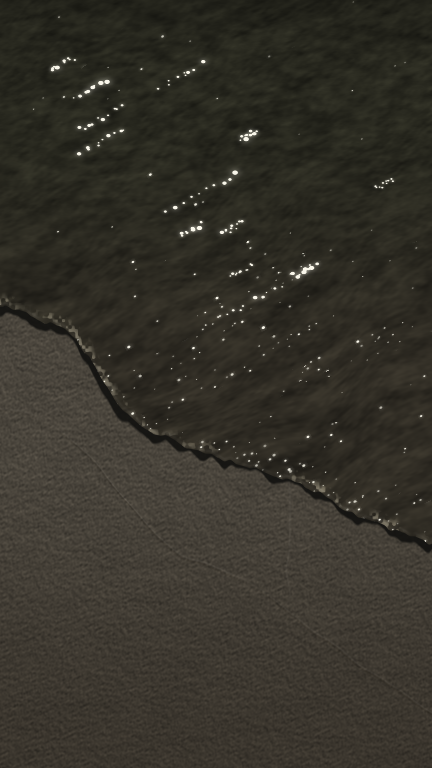
Reproduce this texture procedurally as a Shadertoy shader.

```glsl
// Dark rippling water with sun glints lapping diagonally over a sandy beach.

float hash(vec2 p) {
    vec3 q = fract(vec3(p.xyx) * 0.1031);
    q += dot(q, q.yzx + 33.33);
    return fract((q.x + q.y) * q.z);
}

float noise(vec2 p) {
    vec2 i = floor(p), f = fract(p);
    f = f * f * (3.0 - 2.0 * f);
    return mix(mix(hash(i), hash(i + vec2(1, 0)), f.x),
               mix(hash(i + vec2(0, 1)), hash(i + vec2(1, 1)), f.x), f.y);
}

float fbm(vec2 p) {
    float sum = 0.0, amp = 0.5;
    for (int i = 0; i < 4; i++) {
        sum += amp * noise(p);
        p = mat2(1.6, 1.2, -1.2, 1.6) * p + 7.3;
        amp *= 0.5;
    }
    return sum;
}

// Height of the waterline: a gentle slope with a steep bend and a small step
float shoreHeight(float x) {
    float y = 0.600 - 0.36 * x - 0.093 * smoothstep(0.075, 0.195, x);
    y -= 0.013 * smoothstep(0.42, 0.45, x);
    return y + 0.007 * (noise(vec2(x * 45.0, 2.0)) - 0.5)
             + 0.006 * (noise(vec2(x * 120.0, 8.0)) - 0.5);
}

float spark(vec2 offset, float radius, float px) {
    float r = length(offset * vec2(0.85, 1.1));
    return smoothstep(radius + px, radius - px, r) + 0.2 * exp(-r * r / (radius * radius * 5.0));
}

const vec2 waveDir = vec2(0.88, 0.47);

// Main glitter streaks: centre and half length
const vec3 streaks[13] = vec3[13](
    vec3(0.117, 0.882, 0.028), vec3(0.130, 0.846, 0.036), vec3(0.134, 0.818, 0.034),
    vec3(0.234, 0.900, 0.036), vec3(0.080, 0.917, 0.018), vec3(0.323, 0.824, 0.012),
    vec3(0.260, 0.748, 0.060), vec3(0.302, 0.703, 0.015), vec3(0.250, 0.701, 0.018),
    vec3(0.319, 0.603, 0.058), vec3(0.397, 0.648, 0.018), vec3(0.315, 0.648, 0.018),
    vec3(0.500, 0.760, 0.015));

float streakGlints(vec2 p, float px) {
    float light = 0.0;
    for (int i = 0; i < 13; i++) {
        vec3 s = streaks[i];
        if (length(p - s.xy) > s.z + 0.03) continue;
        for (int j = 0; j < 10; j++) {
            vec2 id = vec2(i, j) * 3.7 + 1.0;
            float along = (0.2 * (float(j) + hash(id)) - 1.0) * s.z;
            vec2 jitter = 0.007 * (vec2(hash(id + 11.0), hash(id + 23.0)) - 0.5);
            float radius = mix(0.0007, 0.003, pow(hash(id + 37.0), 2.0));
            light += spark(p - s.xy - waveDir * along - jitter, radius, px);
        }
    }
    return light;
}

// Small glints in jittered cells; density is the share of lit cells
float scatteredGlints(vec2 p, float cells, float density, float px) {
    vec2 cell = floor(p * cells);
    vec2 centre = (cell + 0.2 + 0.6 * vec2(hash(cell + 5.0), hash(cell + 19.0))) / cells;
    float radius = mix(0.0004, 0.0018, pow(hash(cell + 41.0), 1.5));
    return step(hash(cell + 67.0), density) * spark(p - centre, radius, px) * mix(0.35, 1.0, hash(cell + 3.0));
}

vec3 water(vec2 p, float d, float px) {
    // Slanted folds below blend into a finer net of ripples above
    vec2 q = vec2(dot(p, waveDir), dot(p, vec2(-waveDir.y, waveDir.x)));
    vec2 bent = q + vec2(0.0, 0.025 * (noise(p * 12.0) - 0.5));
    float folds = fbm(bent * vec2(15.0, 62.0)) - 0.47;
    float net = fbm(vec2(p.x + 0.3 * p.y, p.y - 0.15 * p.x) * vec2(45.0, 110.0)) - 0.47;
    float fine = noise(bent * vec2(110.0, 260.0)) - 0.5;
    float top = smoothstep(0.5, 0.85, p.y);
    vec3 col = mix(vec3(0.183, 0.169, 0.138), vec3(0.156, 0.156, 0.120), top);
    col *= 1.0 + mix(folds, net, 0.25 + 0.5 * top) * 1.0 + fine * 0.24;
    col *= 1.0 - 0.15 * smoothstep(0.92, 1.0, p.y);

    // Pale bubbles and a thin lit rim along the waterline
    float foam = smoothstep(0.018, 0.004, d) * smoothstep(0.45, 0.8, noise(p * 230.0));
    col += vec3(0.26, 0.25, 0.22) * foam * smoothstep(0.3, 0.6, noise(p * 28.0));
    col += 0.06 * exp(-pow((d - 0.003) / 0.002, 2.0)) * noise(p * 110.0);

    // Glints gather along the crests
    float crest = 0.15 + 1.7 * smoothstep(0.45, 0.75, noise(q * vec2(9.0, 38.0)));
    float density = 0.012 + 0.15 * smoothstep(0.08, 0.2, p.x) * smoothstep(0.72, 0.6, p.y);
    density = density * crest + 0.16 * smoothstep(0.025, 0.01, d) * smoothstep(0.08, 0.16, p.x);
    float light = streakGlints(p, px) + scatteredGlints(q, 75.0, density, px)
                + scatteredGlints(q + 0.37, 110.0, density * 0.6, px);
    return mix(col, vec3(0.98, 0.97, 0.92), clamp(light, 0.0, 1.0));
}

vec3 sand(vec2 p, float d) {
    vec3 col = mix(vec3(0.227, 0.207, 0.176), vec3(0.290, 0.270, 0.236), smoothstep(0.0, 0.45, p.y));
    // Fine grain lit from the upper right, in two rotated layers
    vec2 g = mat2(0.9, -0.44, 0.44, 0.9) * p * vec2(210.0, 330.0);
    vec2 h = mat2(0.8, 0.6, -0.6, 0.8) * p * 390.0;
    float relief = noise(g) - noise(g + vec2(0.5, 0.7)) + 0.6 * (noise(h) - noise(h + 0.6));
    col *= 1.0 + 0.24 * relief + 0.14 * (fbm(p * vec2(28.0, 60.0)) - 0.47);

    // Faint ridge left by an earlier wave, and a short upright crease
    float bend = 0.026 * sin(p.x * 20.0) * smoothstep(0.42, 0.18, p.x);
    float ridge = p.y - (0.469 - 0.71 * p.x + bend + 0.006 * (noise(p * 30.0) - 0.5));
    float wear = 0.1 + 0.7 * noise(vec2(p.x * 18.0, 4.0));
    col += wear * (0.045 * exp(-pow(ridge / 0.0014, 2.0)) - 0.04 * exp(-pow((ridge + 0.003) / 0.0016, 2.0)));
    float crease = p.x - 0.372 - 0.006 * noise(vec2(p.y * 35.0, 1.0));
    col += 0.025 * exp(-pow(crease / 0.0014, 2.0)) * smoothstep(0.2, 0.25, p.y);

    // Ragged shadow under the lip of the water
    float width = 0.002 + 0.010 * noise(vec2(p.x * 65.0, 6.0));
    return mix(col, vec3(0.065, 0.064, 0.057), 0.9 * smoothstep(-width - 0.002, -width + 0.002, d));
}

void mainImage(out vec4 fragColor, in vec2 fragCoord) {
    vec2 p = fragCoord / iResolution.y;
    float px = 0.7 / iResolution.y;
    float bendSlope = smoothstep(0.07, 0.11, p.x) * smoothstep(0.2, 0.16, p.x);
    float d = (p.y - shoreHeight(p.x)) * mix(0.92, 0.65, bendSlope);
    vec3 col = mix(sand(p, d), water(p, d, px), smoothstep(-px, px, d));
    fragColor = vec4(clamp(col, 0.0, 1.0), 1.0);
}
```
